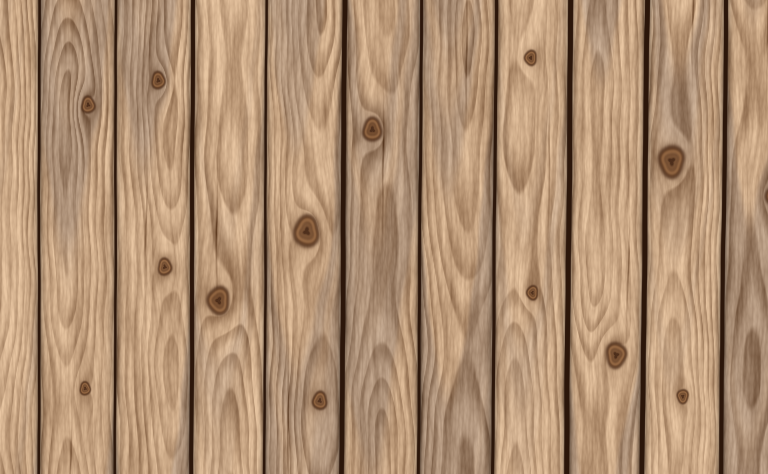
This texture is drawn by a Shadertoy shader. Its source:

```glsl
// Weathered pine boards standing upright, with growth rings, knots and dark gaps.

const float PITCH = 0.0988;      // board width as a share of canvas width
const float FIRST_GAP = 0.051;   // position of the leftmost gap
const float HEIGHT = 6.25;       // canvas height in board widths
const float LEAN = 0.08;         // growing tilt of the boards to the right
const float GAP_JITTER = 0.05;
const float GAP_MIN = 0.015;     // half widths of the gaps
const float GAP_MAX = 0.034;
const float RING_COUNT = 12.0;
const float RING_DEPTH = 0.42;
const vec3 PALE = vec3(0.885, 0.75, 0.61);
const vec3 BROWN = vec3(0.43, 0.29, 0.18);
const vec3 KNOT_BODY = vec3(0.58, 0.40, 0.25);
const vec3 KNOT_DARK = vec3(0.27, 0.15, 0.08);
const vec3 GAP_COLOR = vec3(0.17, 0.085, 0.04);
const vec3 GREYING = vec3(0.90, 0.92, 0.97);

float hash(vec2 p) {
    return fract(sin(dot(p, vec2(127.1, 311.7))) * 43758.5);
}

// Distance to the nearest scattered cell point
float cellular(vec2 p) {
    vec2 cell = floor(p);
    float nearest = 2.0;
    for (int j = -1; j <= 1; j++)
        for (int i = -1; i <= 1; i++) {
            vec2 c = cell + vec2(i, j);
            vec2 point = c + vec2(hash(c), hash(c + 57.3));
            nearest = min(nearest, length(point - p));
        }
    return nearest;
}

// Layered sines, roughly -1 to 1
float sway(float t, float seed) {
    t += seed * 37.0;
    return 0.55 * sin(t) + 0.3 * sin(2.3 * t + 1.7) + 0.15 * sin(5.1 * t + 4.0);
}

// Centre (xy) and radius (z) of a knot; one large and one small per board
vec3 knotAt(float board, int k) {
    float h = hash(vec2(board, 3.0 + float(k)));
    float level = 0.53 + 0.35 * sin(2.6 * board - 4.17);
    float radius = 0.11 + 0.045 * sin(1.2 * board - 3.0);
    if (mod(board, 6.0) < 0.5) radius = 0.0;
    if (k == 1) {
        level = fract(level + 0.35 + 0.3 * h);
        radius = h > 0.45 ? 0.05 + 0.04 * h : 0.0;
    }
    return vec3(mix(0.28, 0.72, h), level * HEIGHT, radius);
}

void mainImage(out vec4 fragColor, in vec2 fragCoord) {
    vec2 uv = fragCoord / iResolution.xy;
    float pixel = 1.0 / (PITCH * iResolution.x);
    vec2 p = vec2((uv.x - FIRST_GAP) / PITCH + 1.0, uv.y * HEIGHT);
    p.x -= LEAN * uv.x * (uv.y - 0.5);

    // Nearest gap and the board beside it
    float gapId = floor(p.x + 0.5);
    float gapHash = hash(vec2(gapId, 8.0));
    float gapX = gapId + GAP_JITTER * (gapHash - 0.5) + 0.006 * sway(p.y * 1.5, gapHash);
    float gapDist = abs(p.x - gapX);
    float gapHalf = mix(GAP_MIN, GAP_MAX, hash(vec2(gapId, 5.0)));
    float board = p.x < gapX ? gapId - 1.0 : gapId;
    float seed = hash(vec2(board, 1.0));
    vec2 q = vec2(p.x - board, p.y);

    // Knots bend the grain around them
    float bend = 0.0, bulge = 0.0, halo = 0.0, inside = 0.0, rim = 0.0, core = 0.0;
    for (int k = 0; k < 2; k++) {
        vec3 knot = knotAt(board, k);
        if (knot.z <= 0.0) continue;
        vec2 d = (q - knot.xy) / knot.z;
        float e = length(d * vec2(1.0, 0.78)) + 0.07 * sin(3.0 * atan(d.y, d.x) + seed * 9.0);
        bend -= d.x * knot.z * 0.85 * exp(-0.2 * dot(d * vec2(1.0, 0.4), d * vec2(1.0, 0.4)));
        bulge += knot.z * 1.3 * exp(-0.6 * e);
        halo += exp(-0.22 * e * e);
        inside = max(inside, 1.0 - smoothstep(0.85, 1.1, e));
        rim = max(rim, exp(-30.0 * (e - 1.0) * (e - 1.0)));
        core = max(core, exp(-7.0 * e * e) + 0.3 * (0.5 + 0.5 * sin(e * 15.0)) * step(e, 1.1));
    }

    // Growth rings cut lengthwise give stripes and pointed arches
    float x = q.x + bend + 0.035 * sway(q.y * 0.9, seed) + 0.008 * sin(q.y * 6.0 + q.x * 9.0);
    float heart = mix(0.25, 0.75, hash(vec2(board, 2.0)));
    float depth = 0.28 + 0.25 * sway(q.y * 0.45, seed + 0.3);
    float phase = RING_COUNT * (length(vec2(x - heart, depth)) + bulge) + seed * 10.0;
    phase += 0.35 * sin(phase * 0.7 + seed * 20.0);
    float ring = fract(phase);
    float late = smoothstep(0.25, 0.85, ring) * (1.0 - smoothstep(0.86, 1.0, ring));
    late *= 0.7 + 0.3 * sway(q.y * 0.8 + x * 3.0, seed + 0.6);

    // Fibres, broad streaks and stains
    vec2 offset = vec2(board * 17.0, seed * 40.0);
    float fibre = cellular(vec2(x * 22.0, q.y * 1.6) + offset) - 0.42;
    float streak = cellular(vec2(x * 7.0, q.y * 0.6) + offset + 9.0) - 0.42;
    float speck = cellular(vec2(q.x * 34.0, q.y * 8.0) + offset) - 0.42;
    float stain = sway(q.y * 0.7 + 1.5 * sin(x * 4.0), seed + 0.8);
    float tone = 0.15 + 0.16 * (seed - 0.5) + RING_DEPTH * late;
    tone += 0.28 * fibre + 0.26 * streak + 0.14 * speck + 0.07 * stain + 0.16 * halo;

    // Fine drying crack, tapered at both ends
    float crackY = HEIGHT * hash(vec2(board, 6.0));
    float crackX = mix(0.2, 0.8, hash(vec2(board, 7.0))) + 0.025 * sway(q.y, seed);
    float taper = max(0.0, 1.0 - abs(q.y - crackY) / 1.2);
    tone += 0.5 * taper * (1.0 - smoothstep(0.0, 0.008 + pixel, abs(q.x - crackX)));

    vec3 color = mix(PALE, BROWN, clamp(tone, -0.06, 1.2));
    color *= mix(vec3(1.0), GREYING, smoothstep(0.0, 0.8, stain + seed - 0.4));
    color = mix(color, mix(KNOT_BODY, KNOT_DARK, min(core, 1.0)), 0.9 * inside);
    color = mix(color, KNOT_DARK, 0.6 * rim);

    // Rounded board edges and the gaps between them
    color *= 1.0 - 0.35 * exp(-max(gapDist - gapHalf, 0.0) / 0.03);
    float gap = 1.0 - smoothstep(gapHalf - 0.7 * pixel, gapHalf + 0.7 * pixel, gapDist);
    color = mix(color, GAP_COLOR, gap);
    fragColor = vec4(color, 1.0);
}
```
